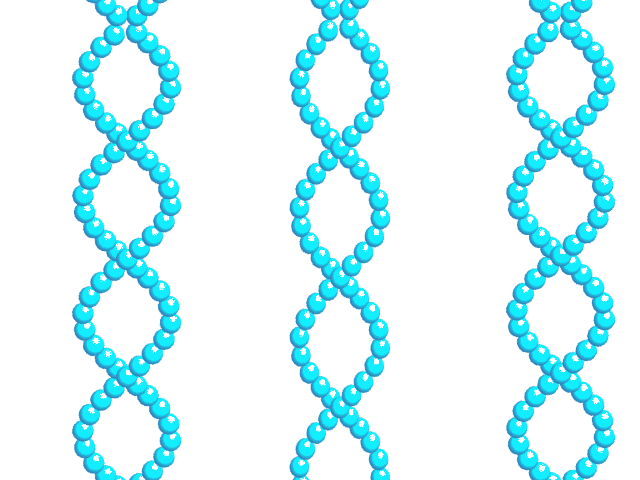
Reproduce this pattern procedurally as a Shadertoy shader.

```glsl
// Three hanging strands of glossy cyan beads, each twisted into a chain of oval loops.

const float PI = 3.14159265;
const float BEADS = 9.0;            // beads along one side of a loop
const float GRAIN = 384.0;          // dither cells per canvas height
const vec3 PAPER = vec3(1.0);
const vec3 CYAN = vec3(0.07, 0.93, 1.0);
const vec3 SHADE_LIGHT = vec3(0.14, 0.74, 0.87);
const vec3 SHADE_MID = vec3(0.15, 0.64, 0.81);
const vec3 SHADE_DARK = vec3(0.18, 0.53, 0.74);

struct Strand {
    vec2 start;      // centre x and height of the first crossing
    float period;    // height of one loop
    float swing;     // half width of a loop
    vec2 radius;     // bead radii
};

float hash12(vec2 p) {
    vec3 q = fract(vec3(p.xyx) * 0.1031);
    q += dot(q, q.yzx + 33.33);
    return fract((q.x + q.y) * q.z);
}

// The middle strand is narrower and more stretched than the outer two.
Strand makeStrand(float column) {
    if (column == 1.0)
        return Strand(vec2(0.708, 0.039), 0.270, 0.085, vec2(0.0203, 0.0226));
    return Strand(vec2(0.264 + 0.452 * column, 0.0503 - 0.0035 * column),
                  0.245, 0.092, vec2(0.0222));
}

// Centre of a bead; u runs down the loop, skew shifts the spacing.
vec2 beadCentre(Strand s, float loopId, float side, float u, float skew) {
    float t = u - 0.045 * sin(2.0 * PI * u) + skew * sin(PI * u);
    return s.start + vec2(side * s.swing * sin(PI * t), (loopId - 1.0 + t) * s.period);
}

// Lit ball: q is in bead radii with y up, grain is a random value per cell.
vec3 beadColour(vec2 q, float grain, float aa) {
    float d = length(q - vec2(0.16, 0.16)) + 0.05 * (grain - 0.5);
    vec3 colour = mix(CYAN, SHADE_LIGHT, smoothstep(0.82 - aa, 0.82 + aa, d));
    colour = mix(colour, SHADE_MID, smoothstep(0.93 - aa, 0.93 + aa, d));
    colour = mix(colour, SHADE_DARK, smoothstep(1.05 - aa, 1.05 + aa, d));
    float glint = 1.0 - smoothstep(0.12, 0.46, length(q - vec2(0.23, 0.42)));
    float speckle = smoothstep(-0.2, 0.2, glint - 0.15 - 0.7 * grain);
    return mix(colour, PAPER, speckle * smoothstep(0.0, 0.2, glint));
}

vec3 paintBead(vec3 base, vec2 p, vec2 centre, vec2 radius, float grain, float pixel) {
    vec2 q = (p - centre) / radius * vec2(1.0, -1.0);
    float aa = 0.7 * pixel / radius.x;
    float d = length(q) + 0.05 * (grain - 0.5);
    float cover = 1.0 - smoothstep(1.0 - aa, 1.0 + aa, d);
    return mix(base, beadColour(q, grain, aa), cover);
}

// Paints one loop from bottom to top, the front side over the back side.
vec3 paintLoop(vec3 colour, vec2 p, Strand s, float loopId, float grain, float pixel) {
    bool topLoop = loopId == 0.0;   // the cut-off top loop crosses the other way
    float front = topLoop ? -1.0 : 1.0;
    float skew = topLoop ? 0.03 : -0.03;
    for (float k = BEADS; k > 0.0; k--) {
        float backU = (k - 1.0) / BEADS;
        float frontU = topLoop ? backU : k / BEADS;
        if (k > 1.0) {
            vec2 back = beadCentre(s, loopId, -front, backU, 0.03);
            colour = paintBead(colour, p, back, s.radius, grain, pixel);
        }
        vec2 near = beadCentre(s, loopId, front, frontU, skew);
        colour = paintBead(colour, p, near, s.radius, grain, pixel);
    }
    return colour;
}

void mainImage(out vec4 fragColor, in vec2 fragCoord) {
    float pixel = 1.0 / iResolution.y;
    vec2 p = fragCoord * pixel;
    p.y = 1.0 - p.y;                // strands hang downwards

    float width = iResolution.x * pixel;
    float column = clamp(floor(3.0 * p.x / width), 0.0, 2.0);
    Strand s = makeStrand(column);
    float grain = hash12(floor(p * GRAIN));

    // Only the current loop and its neighbours can reach this point.
    float current = floor((p.y - s.start.y) / s.period) + 1.0;
    vec3 colour = PAPER;
    for (float i = 1.0; i >= -1.0; i--) {
        float loopId = current + i;
        if (loopId >= 0.0)
            colour = paintLoop(colour, p, s, loopId, grain, pixel);
    }
    fragColor = vec4(colour, 1.0);
}
```
